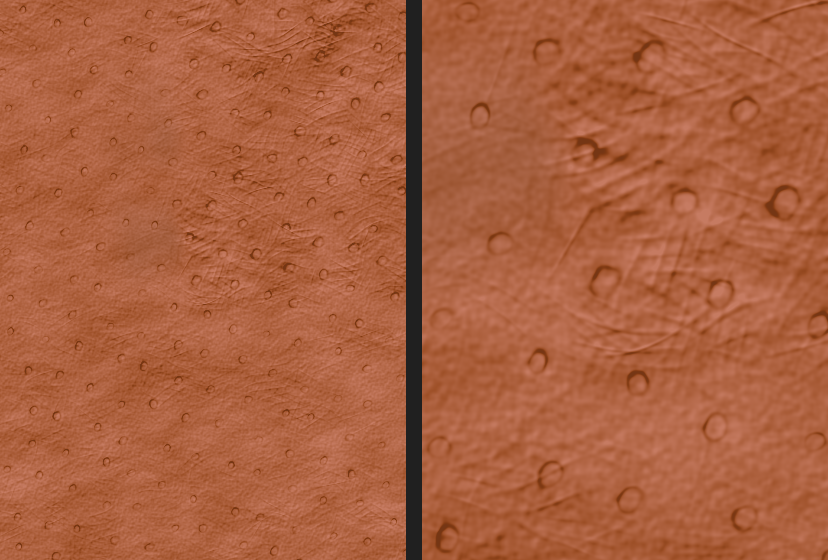
Left: the whole. Right: its middle third, enlarged.
Write a Shadertoy shader that draws this texture.

```glsl
const vec3 TAN = vec3(0.693, 0.392, 0.262);
const vec3 TONE_STEP = vec3(0.028, 0.030, 0.041);
const vec3 DEEP_BROWN = vec3(0.46, 0.21, 0.08);
const vec3 WORN_BROWN = vec3(0.60, 0.35, 0.23);
const vec2 LIGHT_DIR = vec2(0.5, -0.86);

vec2 hash2(vec2 p) {
    vec3 q = fract(p.xyx * vec3(0.1031, 0.1030, 0.0973));
    q += dot(q, q.yzx + 33.33);
    return fract((q.xx + q.yz) * q.zy);
}

float cornerSlope(vec2 cell, vec2 offset) {
    float a = 6.2832 * hash2(cell).x;
    return dot(vec2(cos(a), sin(a)), offset);
}

float gradientNoise(vec2 p) {
    vec2 i = floor(p), f = fract(p);
    vec2 u = f * f * f * (f * (f * 6.0 - 15.0) + 10.0);
    vec2 e = vec2(1.0, 0.0);
    float low = mix(cornerSlope(i, f), cornerSlope(i + e, f - e), u.x);
    float high = mix(cornerSlope(i + e.yx, f - e.yx), cornerSlope(i + 1.0, f - 1.0), u.x);
    return mix(low, high, u.y);
}

// Coordinates along and across a direction, scaled separately
vec2 stretch(vec2 p, float angle, vec2 frequency) {
    vec2 d = vec2(cos(angle), sin(angle));
    return vec2(dot(p, d), dot(p, vec2(-d.y, d.x))) * frequency;
}

// Thin groove following the zero line of stretched noise
float crease(vec2 p, float angle, vec2 frequency, float width) {
    float n = gradientNoise(stretch(p, angle, frequency) + 40.0) / width;
    float broken = smoothstep(-0.35, 0.15, gradientNoise(p * 11.0 + angle * 17.0));
    return exp(-n * n) * broken;
}

float creaseNet(vec2 p) {
    float lines = crease(p, -0.65, vec2(8.0, 44.0), 0.15);
    lines += 0.8 * crease(p, 0.4, vec2(9.0, 48.0), 0.15);
    lines += 0.7 * crease(p, -0.2, vec2(13.0, 58.0), 0.18);
    return lines + 0.5 * crease(p, 1.2, vec2(9.0, 46.0), 0.15);
}

// Amount of wrinkling: strongest in the upper right panel
float wrinkling(vec2 p) {
    float panel = smoothstep(0.39, 0.48, p.x) * smoothstep(0.58, 0.72, p.y);
    return mix(0.5, 1.0, panel) * (1.0 + 0.9 * gradientNoise(p * 5.0 + 9.0));
}

vec2 bend(vec2 p) {
    return p + 0.02 * vec2(gradientNoise(p * 9.0 + 3.0), gradientNoise(p * 9.0 + 71.0));
}

float leatherHeight(vec2 p, float wrinkle) {
    vec2 q = bend(p);
    float h = 0.045 * gradientNoise(p * 9.0 + 20.0);
    h += 0.027 * wrinkle * gradientNoise(stretch(q, -0.45, vec2(10.0, 30.0)));
    h += 0.015 * gradientNoise(stretch(q, 0.35, vec2(8.0, 26.0)) + 60.0);
    h -= 0.0078 * wrinkle * creaseNet(q);
    h += 0.0052 * gradientNoise(p * 125.0);
    return h + 0.005 * gradientNoise(p * 62.0 + 15.0);
}

// Quill bumps on a tilted, staggered grid: dark rim, pale dome, soft halo
float quillTone(vec2 p, float spacing) {
    vec2 g = stretch(p, -0.3, vec2(1.0 / spacing)) + 20.0;
    g.x += 0.5 * mod(floor(g.y), 2.0);
    vec2 cell = floor(g);
    vec2 random = hash2(cell + 5.0);
    vec2 v = (fract(g) - 0.5 - 0.36 * (hash2(cell) - 0.5)) * spacing;
    float panel = smoothstep(0.40, 0.47, p.x) * smoothstep(0.60, 0.68, p.y);
    float radius = mix(0.0088, 0.0110, panel) * (0.85 + 0.3 * random.x);
    vec2 w = stretch(v, 0.6 + random.y, vec2(0.9, 1.12)) / radius;
    w *= 1.0 + 0.3 * gradientNoise(v * 70.0 + cell * 3.7);
    float d = length(w);
    vec2 outward = v / max(length(v), 0.0001);
    float tilt = 1.1 + 2.2 * random.x;
    float side = dot(outward, vec2(cos(tilt), sin(tilt)));
    float rim = exp(-pow((d - 1.0) / 0.22, 2.0)) * (0.6 + 0.4 * side);
    float dome = 1.0 - smoothstep(0.3, 1.0, d);
    float halo = exp(-pow((d - 1.55) / 0.35, 2.0));
    float shine = dot(w, LIGHT_DIR) * dome;
    float strength = mix(0.45 + 0.55 * random.y, 0.8 + 0.2 * random.y, panel);
    return strength * (0.7 * dome + 2.2 * shine - 0.9 * halo * side - 6.2 * rim);
}

// Smooth worn strip fading toward the panel seam
float wornStrip(vec2 p) {
    float edge = p.x + 0.05 * gradientNoise(p * 8.0 + 31.0);
    float across = smoothstep(0.22, 0.39, edge) * (1.0 - smoothstep(0.38, 0.45, edge));
    float along = smoothstep(0.64, 0.74, p.y) * (1.0 - smoothstep(1.02, 1.26, p.y));
    return clamp(across * along * (0.6 + 1.3 * gradientNoise(p * 7.0 + 50.0)), 0.0, 1.0);
}

void mainImage(out vec4 fragColor, in vec2 fragCoord) {
    vec2 p = fragCoord / iResolution.x;
    float worn = wornStrip(p);
    float wrinkle = wrinkling(p);

    // Relief from the slope facing the light
    float reach = 0.0016;
    float slope = leatherHeight(p, wrinkle) - leatherHeight(p + reach * LIGHT_DIR, wrinkle);
    float tone = 1.1 * slope / reach * (1.0 - 0.5 * worn);
    tone -= 0.7 * wrinkle * (creaseNet(bend(p)) - 0.5);

    // Uneven dye and fine pores
    tone += 1.5 * gradientNoise(p * 3.0 + 12.0) + 1.4 * gradientNoise(p * 8.0 + 80.0);
    tone += 1.3 * gradientNoise(p * 170.0 + 7.0);
    tone += quillTone(p, 0.085);

    vec3 color = TAN + TONE_STEP * clamp(tone, -5.0, 3.0);
    color = mix(DEEP_BROWN, color, smoothstep(-6.5, -2.2, tone));
    color = mix(color, WORN_BROWN + TONE_STEP * tone * 0.8, 0.6 * worn);
    fragColor = vec4(color, 1.0);
}
```
